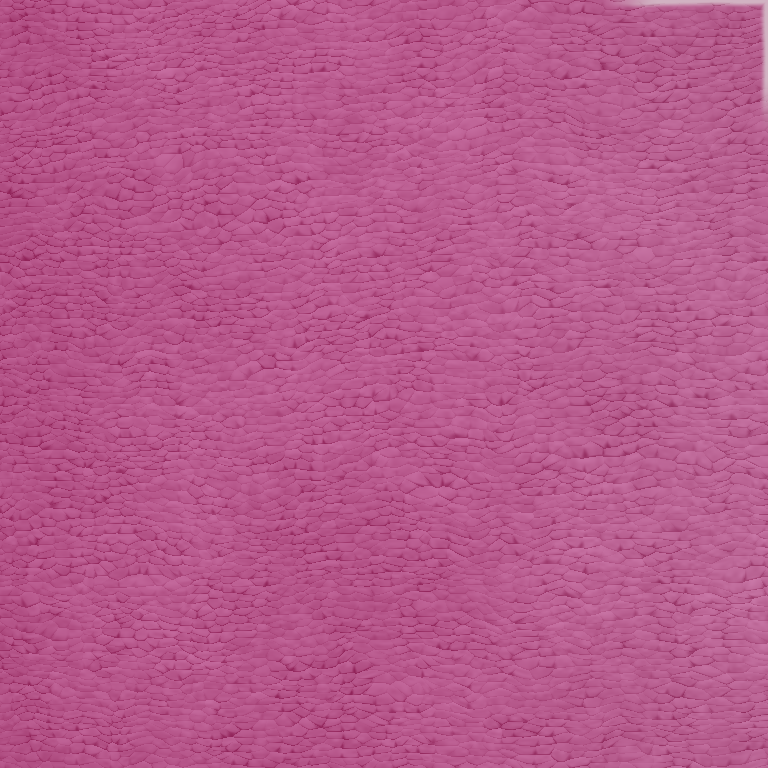
Write a three.js fragment shader that draws this texture.

```glsl
varying vec2 vUv;

const vec3 CREASE_PINK = vec3(0.60, 0.18, 0.39);
const vec3 PILE_PINK = vec3(0.78, 0.43, 0.63);
const vec3 BACKDROP = vec3(0.82, 0.70, 0.76);

float hash(vec2 p) {
  return fract(sin(dot(p, vec2(127.1, 311.7))) * 43758.5453);
}

vec2 hash2(vec2 p) {
  return vec2(hash(p), hash(p + 57.3));
}

float noise(vec2 p) {
  vec2 i = floor(p);
  vec2 f = fract(p);
  f = f * f * (3.0 - 2.0 * f);
  float low = mix(hash(i), hash(i + vec2(1.0, 0.0)), f.x);
  float high = mix(hash(i + vec2(0.0, 1.0)), hash(i + 1.0), f.x);
  return mix(low, high, f.y);
}

float fbm(vec2 p) {
  float sum = 0.0;
  float amp = 0.5;
  for (int i = 0; i < 4; i++) {
    sum += amp * noise(p);
    p = p * 2.03 + 17.1;
    amp *= 0.5;
  }
  return sum / 0.9375;
}

// Bends the rows of pile so that they wander and tilt
vec2 combPile(vec2 p) {
  float sweep = 0.024 * (noise(p * 6.0) - 0.5);
  float kink = 0.012 * (noise(p * 26.0 + 9.0) - 0.5);
  float slide = 0.012 * (noise(p * 30.0 + 31.0) - 0.5);
  return p + vec2(slide, sweep + kink);
}

// Nearest tuft: offset from its centre (xy), gap to the next (z), random id (w)
vec4 tuft(vec2 p) {
  vec2 cell = floor(p);
  vec2 nearest = vec2(0.0);
  float first = 8.0;
  float second = 8.0;
  float id = 0.0;
  for (int y = -1; y <= 1; y++) {
    for (int x = -1; x <= 1; x++) {
      vec2 c = cell + vec2(float(x), float(y));
      vec2 offset = p - c - 0.1 - 0.8 * hash2(c);
      float d = length(offset);
      if (d < first) {
        second = first;
        first = d;
        nearest = offset;
        id = hash(c + 13.7);
      } else {
        second = min(second, d);
      }
    }
  }
  return vec4(nearest, second - first, id);
}

// Brightness of the pile: lit tops, shaded undersides, dark creases
float pileTone(vec2 p, vec2 combed) {
  // Tufts grow longer towards the right
  vec2 grid = vec2(combed.x * (58.0 - 9.0 * combed.x), combed.y * (102.0 - 8.0 * p.x));
  vec4 t = tuft(grid);
  float crease = 1.0 - smoothstep(0.0, 0.32, t.z);
  float under = 1.0 - smoothstep(-0.5, 0.3, t.y);
  float depth = mix(0.3, 1.0, smoothstep(0.25, 0.75, noise(p * 38.0)));
  float fibre = noise(combed * vec2(120.0, 240.0)) - 0.5;
  float relief = 0.16 * t.y + 0.13 * (t.w - 0.5) + 0.24 * fibre;
  return 0.71 + relief - 0.62 * crease * under * depth;
}

// Soft patches of light and the paler right side
float broadTone(vec2 p) {
  float patches = fbm(p * vec2(5.0, 4.0) + 4.0) - 0.5;
  return 0.32 * patches + 0.13 * (p.x - 0.5);
}

// Thin strip past the cloth edge at the upper right corner
float outsideCloth(vec2 p) {
  float wobble = 0.004 * noise(p * 30.0);
  float side = smoothstep(0.990, 0.999, p.x + wobble) * smoothstep(0.82, 0.9, p.y);
  float top = smoothstep(0.991, 0.999, p.y + wobble) * smoothstep(0.78, 0.86, p.x);
  return max(side, top);
}

void main() {
  vec2 combed = combPile(vUv);
  float tone = pileTone(vUv, combed) + broadTone(vUv);
  vec3 cloth = mix(CREASE_PINK, PILE_PINK, clamp(tone, -0.15, 1.1));

  // Slight greying where the right side catches the light
  float grey = dot(cloth, vec3(0.333));
  cloth = mix(cloth, vec3(grey), 0.07 * smoothstep(0.5, 1.0, vUv.x));

  gl_FragColor = vec4(mix(cloth, BACKDROP, outsideCloth(vUv)), 1.0);
}
```
